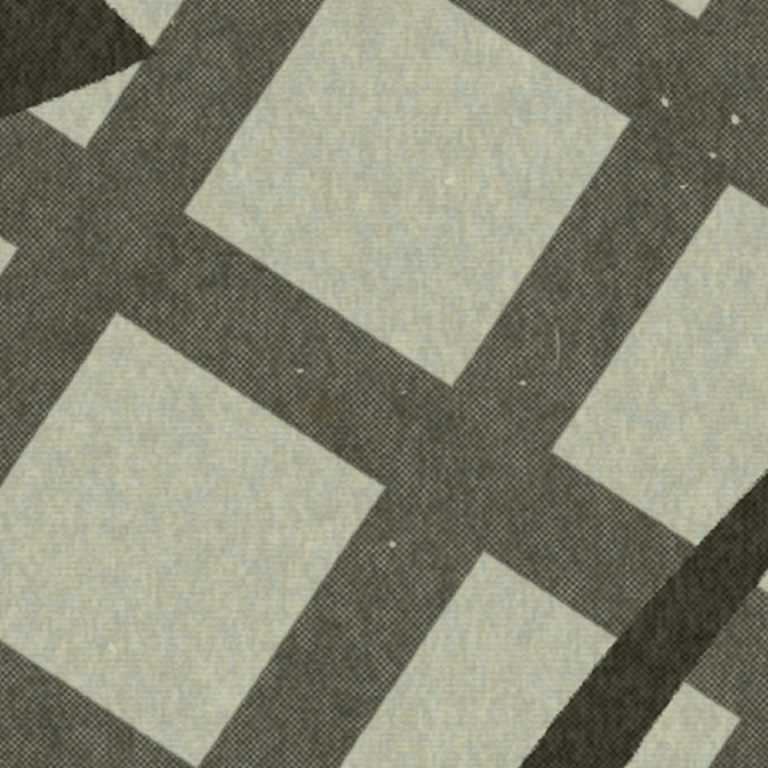
This pattern is drawn by a Shadertoy shader. Its source:

```glsl
#define PERIOD 0.573
#define SIDE 0.418
#define TILT 0.577
#define ORIGIN vec2(0.530, 0.784)
#define BEND 0.047
#define WEAVE_COUNT 104.0
#define EDGE_BLUR 0.0034
#define FLECK_CELLS 11.0
#define LIGHT_CLOTH vec3(0.712, 0.717, 0.632)
#define DARK_CLOTH vec3(0.358, 0.357, 0.298)
#define SHADE_CLOTH vec3(0.225, 0.224, 0.168)

const float TAU = 6.2831853;

float hash(vec2 p) {
    vec3 q = fract(vec3(p.xyx) * 0.1031);
    q += dot(q, q.yzx + 33.33);
    return fract((q.x + q.y) * q.z);
}

float noise(vec2 p) {
    vec2 i = floor(p), f = fract(p);
    f = f * f * (3.0 - 2.0 * f);
    return mix(mix(hash(i), hash(i + vec2(1, 0)), f.x),
               mix(hash(i + vec2(0, 1)), hash(i + 1.0), f.x), f.y);
}

float coverage(float d, float blur) {
    return smoothstep(blur, -blur, d);
}

// Signed distance to the tilted grid of squares, slightly stretched outwards
float squareGrid(vec2 uv) {
    float c = cos(TILT), s = sin(TILT);
    vec2 p = uv - ORIGIN;
    p = vec2(c * p.x - s * p.y, s * p.x + c * p.y);
    p.x -= 0.012 * p.y;
    p += BEND * p * p * p * vec2(1.0, -1.0);
    vec2 cell = abs(mod(p + 0.5 * PERIOD, PERIOD) - 0.5 * PERIOD) - 0.5 * SIDE;
    return max(cell.x, cell.y);
}

// Gently curved diagonal band, widest at its foot
float band(vec2 uv) {
    float middle = 0.745 + uv.y * (0.68 + 0.307 * uv.y);
    return 0.78 * (abs(uv.x - middle) - 0.069 + 0.035 * uv.y);
}

// Pointed wedge entering from the upper left corner
float wedge(vec2 uv) {
    float lower = 0.92 * (0.845 + 0.36 * uv.x + 0.25 * uv.x * uv.x - uv.y);
    float upper = 0.69 * (uv.x - 0.135 - 1.04 * (1.0 - uv.y));
    return max(lower, upper);
}

// Scattered pale lint, at most one piece in each cell
float flecks(vec2 uv, float blur) {
    vec2 g = uv * FLECK_CELLS, base = floor(g);
    float sum = 0.0;
    for (int y = -1; y <= 1; y++)
    for (int x = -1; x <= 1; x++) {
        vec2 id = base + vec2(x, y);
        float present = step(0.89, hash(id + 7.0));
        vec2 spot = id + 0.2 + 0.6 * vec2(hash(id + 19.0), hash(id + 41.0));
        vec2 d = (g - spot) / FLECK_CELLS;
        float a = TAU * hash(id + 63.0);
        d = vec2(cos(a) * d.x - sin(a) * d.y, sin(a) * d.x + cos(a) * d.y);
        float size = mix(0.003, 0.009, hash(id + 85.0));
        float shape = length(d * vec2(1.0, 1.6)) - size * (0.3 + noise(uv * 160.0));
        sum += present * coverage(shape, blur + 0.002);
    }
    return min(sum, 1.0);
}

// Broken, curved hair, brightest at its top
float hair(vec2 uv, float blur) {
    float h = uv.y - 0.55;
    float d = abs(uv.x - 0.727 + 7.0 * h * max(h, 0.45 * h) * sign(h) * sign(h)) - 0.0015;
    float ends = smoothstep(0.08, 0.06, abs(h));
    return coverage(d, blur + 0.002) * ends * smoothstep(0.2, 0.8, noise(uv * 45.0) + 4.0 * h);
}

void mainImage(out vec4 fragColor, in vec2 fragCoord) {
    vec2 uv = fragCoord / iResolution.y;
    float blur = max(0.0015, 0.8 / iResolution.y);
    float edge = max(EDGE_BLUR, blur);

    // Thread structure, with drifting rows and uneven knots
    vec2 drift = vec2(noise(uv * 18.0), noise(uv * 18.0 + 50.0));
    vec2 thread = uv * WEAVE_COUNT + 0.45 * drift;
    float knots = sin(TAU * thread.x) * sin(TAU * thread.y);
    float rows = sin(TAU * thread.y * 1.2 + 2.0 * noise(uv * 40.0));
    float grain = noise(uv * vec2(230.0, 250.0)) - 0.5;
    float slubs = noise(uv * vec2(170.0, 70.0) + 13.0) - 0.5;
    float mottle = noise(uv * vec2(120.0, 75.0) + 31.0) - 0.5;
    float cloud = noise(uv * vec2(38.0, 30.0) + 71.0) - 0.5;
    float fade = noise(uv * 7.0) - 0.5;

    // Cloth colours
    vec3 light = LIGHT_CLOTH + 0.011 * rows + 0.065 * grain + 0.055 * slubs + 0.025 * cloud;
    light += mottle * vec3(0.045, 0.012, -0.03);
    vec3 dark = DARK_CLOTH + 0.1 * knots * (0.85 + 0.9 * slubs + 0.5 * cloud);
    dark += 0.1 * grain + 0.06 * slubs + 0.05 * cloud + 0.04 * fade;
    dark += mottle * vec3(0.025, 0.015, -0.005);
    vec3 shade = SHADE_CLOTH + 0.035 * knots + 0.07 * grain + 0.08 * slubs + 0.03 * cloud;

    // Soft woven edges and overlaid dark shapes
    float fray = 0.0006 * knots + 0.0022 * grain + 0.0015 * mottle;
    vec3 color = mix(dark, light, coverage(squareGrid(uv) + fray, edge));
    float overlay = min(band(uv), wedge(uv));
    color = mix(color, shade, coverage(overlay + fray, edge));

    // Wear: brown stain, lint and hair
    float stain = smoothstep(0.03, 0.008, length(uv - vec2(0.42, 0.468)));
    color = mix(color, vec3(0.30, 0.26, 0.14), 0.35 * stain);
    color = mix(color, vec3(0.84, 0.83, 0.74), 0.75 * flecks(uv, blur));
    color = mix(color, vec3(0.66, 0.67, 0.60), 0.65 * hair(uv, blur));

    fragColor = vec4(clamp(color, 0.0, 1.0), 1.0);
}
```
